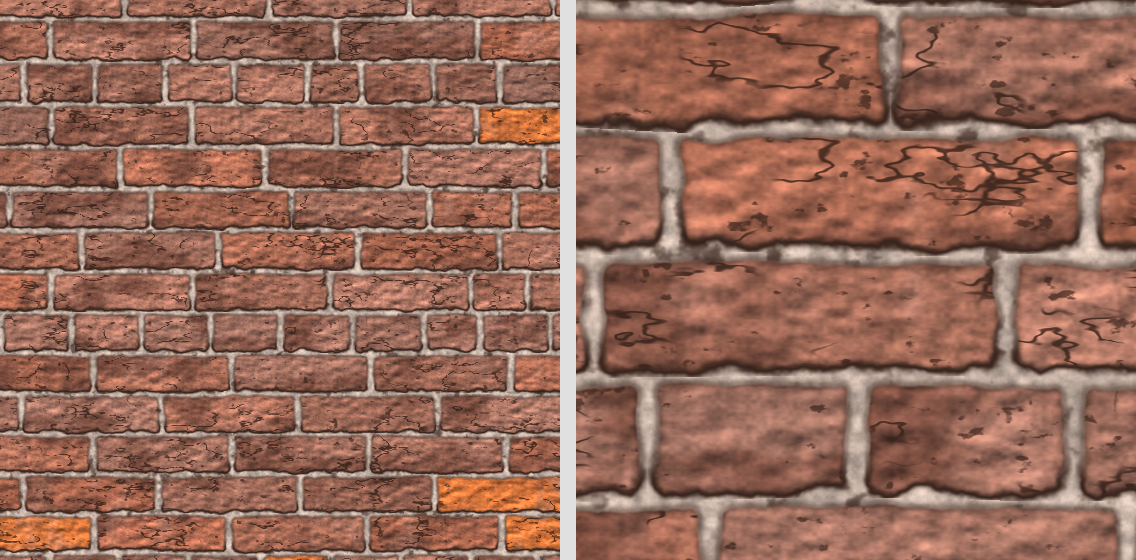
Left: the whole. Right: its middle third, enlarged.
Write a WebGL 1 fragment shader that draws this texture.

```glsl
precision highp float;
uniform vec2 u_resolution;

const vec3 RED = vec3(0.69, 0.41, 0.31);
const vec3 DULL_RED = vec3(0.64, 0.45, 0.39);
const vec3 BROWN = vec3(0.45, 0.28, 0.23);
const vec3 ORANGE = vec3(0.86, 0.47, 0.24);
const vec3 MORTAR = vec3(0.81, 0.73, 0.68);
const vec3 SHADOW = vec3(0.20, 0.12, 0.09);

const float TOP_JOINT = 0.034;       // depth of the first bed joint
const float ROW_RATE = 13.02;        // courses per canvas at the top
const float ROW_TAPER = 0.637;       // courses get lower toward the bottom
const float STRETCHER = 0.254;
const float STRETCHER_TAPER = 0.0008;
const float HEADER = 0.1255;
const float HEADER_CYCLE = 6.0;      // every sixth course shows brick ends
const vec2 HALF_GAP = vec2(0.0068, 0.0058);
const float CORNER = 0.005;
const float WOBBLE = 0.004;
const float RAGGED = 0.009;
const float SHADOW_WIDTH = 0.0027;

float hash(vec2 p) {
  return fract(sin(dot(p, vec2(127.1, 311.7))) * 43758.5453);
}

float noise(vec2 p) {
  vec2 i = floor(p), f = fract(p);
  f = f * f * (3.0 - 2.0 * f);
  return mix(mix(hash(i), hash(i + vec2(1.0, 0.0)), f.x),
             mix(hash(i + vec2(0.0, 1.0)), hash(i + 1.0), f.x), f.y);
}

float fbm(vec2 p) {
  float sum = 0.0, weight = 0.533;
  for (int i = 0; i < 4; i++) {
    sum += weight * noise(p);
    p = p * 2.03 + 17.3;
    weight *= 0.5;
  }
  return sum;
}

bool isHeader(float row) {
  return abs(mod(row, HEADER_CYCLE) - 1.0) < 0.5;
}

float brickPitch(float row) {
  return isHeader(row) ? HEADER : STRETCHER - STRETCHER_TAPER * row;
}

float rowOffset(float row) {
  if (isHeader(row)) return fract(0.405 - 0.055 * row);
  float drift = step(8.0, row) - step(4.0, row) * step(row, 5.0);
  return fract(0.37 + 0.5 * mod(row, 2.0) + 0.3 * drift);
}

// Left edge of brick i; some courses hold one shortened closer brick
float jointX(float row, float i) {
  float x = (i + rowOffset(row)) * brickPitch(row);
  x += (hash(vec2(i, row)) - 0.5) * 0.008;
  if (isHeader(row)) x -= 0.027 * step(floor(5.0 + 0.3 * row), i);
  else if (row == 4.0 || row == 6.0) x -= 0.024 * row * step(4.0, i);
  return x;
}

float roundBox(vec2 p, vec2 halfSize) {
  vec2 q = abs(p) - halfSize + CORNER;
  return length(max(q, 0.0)) + min(max(q.x, q.y), 0.0) - CORNER;
}

void main() {
  vec2 uv = gl_FragCoord.xy / u_resolution;
  float aa = max(1.0 / u_resolution.y, 0.0012);

  // Course and brick layout, measured downward
  vec2 p = vec2(uv.x, 1.0 - uv.y);
  p += WOBBLE * (vec2(noise(uv * 17.0), noise(uv * 15.0 + 40.0)) - 0.5);
  float depth = p.y - TOP_JOINT;
  float course = depth * (ROW_RATE + ROW_TAPER * depth);
  float row = floor(course);
  float rowHeight = 1.0 / (ROW_RATE + 2.0 * ROW_TAPER * depth);
  float i = floor(p.x / brickPitch(row) - rowOffset(row));
  if (p.x < jointX(row, i)) i -= 1.0;
  else if (p.x >= jointX(row, i + 1.0)) i += 1.0;
  float left = jointX(row, i), right = jointX(row, i + 1.0);
  vec2 id = vec2(i, row);

  // Chipped outline, rougher along the lower edge
  vec2 local = vec2(p.x - 0.5 * (left + right), (fract(course) - 0.5) * rowHeight);
  vec2 halfSize = 0.5 * vec2(right - left, rowHeight) - HALF_GAP;
  float lower = smoothstep(0.2, 0.9, local.y / halfSize.y);
  float d = roundBox(local, halfSize);
  d += RAGGED * (fbm(uv * 48.0 + 9.0) - 0.5) * (0.7 + 0.7 * lower);

  // Brick tone: fired variation, soot and pale bloom
  float tone = hash(id + 7.3);
  bool bright = (i == 3.0 && (row == 2.0 || row >= 11.0)) || (i == -1.0 && row == 12.0);
  vec3 brick = mix(RED, DULL_RED, isHeader(row) ? 0.6 + 0.4 * tone : tone);
  brick *= 0.88 + 0.22 * hash(id + 31.7);
  if (bright) brick = ORANGE;
  float soot = smoothstep(0.46, 0.72, fbm(uv * vec2(12.0, 24.0) + id * 3.7));
  brick = mix(brick, BROWN, soot * (bright ? 0.3 : 0.85));
  float bloom = smoothstep(0.55, 0.8, fbm(uv * vec2(30.0, 14.0) + 70.0));
  brick = mix(brick, DULL_RED * 1.1, 0.5 * bloom);

  // Side-lit relief, creases and pits
  vec2 grain = uv * vec2(55.0, 95.0) + id * 5.1;
  float relief = fbm(grain) - fbm(grain + vec2(-0.25, 0.5));
  brick *= 1.0 + 0.9 * relief + 0.16 * (noise(uv * 330.0) - 0.5);
  float ridge = abs(fbm(uv * vec2(20.0, 52.0) + id * 2.9) - 0.5);
  float crease = 1.0 - smoothstep(0.005, 0.035, ridge);
  crease *= smoothstep(0.48, 0.68, noise(uv * vec2(19.0, 30.0) + id));
  float pit = smoothstep(0.7, 0.8, fbm(uv * vec2(75.0, 120.0) + 23.0));
  brick = mix(brick, SHADOW, max(0.8 * crease, 0.65 * pit));

  // Gritty mortar
  float grit = fbm(uv * 130.0);
  vec3 mortar = MORTAR * (0.62 + 0.68 * grit);
  mortar = mix(mortar, SHADOW, 0.6 * smoothstep(0.62, 0.8, fbm(uv * 60.0 + 5.0)));

  // Join both and shade the brick edges, deepest underneath
  vec3 color = mix(brick, mortar, smoothstep(-aa, aa, d));
  float edge = (d - 0.0008) / SHADOW_WIDTH;
  color = mix(color, SHADOW, exp(-edge * edge) * mix(0.45, 0.95, lower));
  gl_FragColor = vec4(clamp(color, 0.0, 1.0), 1.0);
}
```
